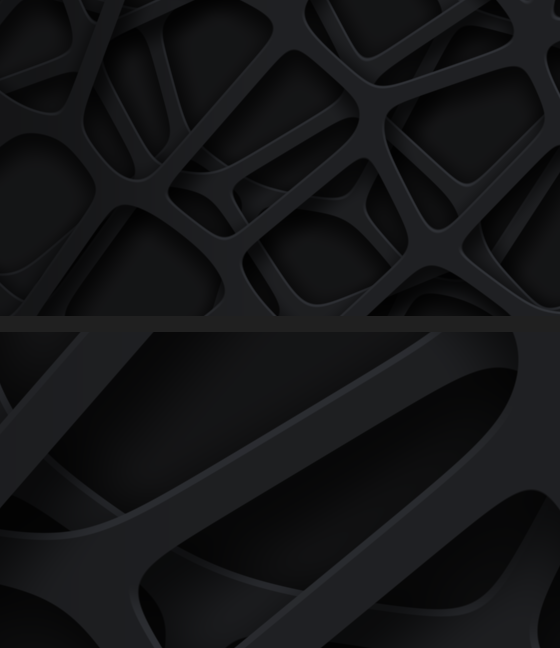
Top, the full canvas; bottom, a detail of the centre.
This background is drawn by a WebGL 1 fragment shader. Its source:

```glsl
precision highp float;

uniform vec2 u_resolution;

vec2 hash2(vec2 cell) {
    vec2 h = vec2(dot(cell, vec2(127.1, 311.7)), dot(cell, vec2(269.5, 183.3)));
    return fract(sin(h) * 43758.545);
}

// Jittered site of a lattice cell
vec2 site(vec2 cell, vec2 spacing, float seed) {
    return (cell + 0.5 + 0.54 * (hash2(cell + seed) - 0.5)) * spacing;
}

// Signed distance to a web of struts along rounded Voronoi borders:
// negative on a strut, positive in a hole
float web(vec2 p, float angle, vec2 spacing, float halfWidth, float seed) {
    float c = cos(angle), s = sin(angle);
    vec2 q = vec2(c * p.x + s * p.y, c * p.y - s * p.x);
    vec2 home = floor(q / spacing);
    vec2 nearCell = home;
    vec2 nearSite = vec2(0.0);
    float best = 1e5;
    for (int y = -1; y <= 1; y++) {
        for (int x = -1; x <= 1; x++) {
            vec2 cell = home + vec2(x, y);
            vec2 candidate = site(cell, spacing, seed);
            float dist = length(candidate - q);
            if (dist < best) {
                best = dist;
                nearCell = cell;
                nearSite = candidate;
            }
        }
    }

    // Exponential smooth minimum of the border distances rounds the corners
    float sum = 0.0;
    for (int y = -2; y <= 2; y++) {
        for (int x = -2; x <= 2; x++) {
            if (x != 0 || y != 0) {
                vec2 other = site(nearCell + vec2(x, y), spacing, seed);
                float border = dot(0.5 * (nearSite + other) - q, normalize(other - nearSite));
                sum += exp(-border / 0.023);
            }
        }
    }
    return -0.023 * log(sum) - halfWidth;
}

void main() {
    vec2 uv = gl_FragCoord.xy / u_resolution;
    vec2 p = gl_FragCoord.xy / u_resolution.y;
    float pixel = 1.0 / u_resolution.y;
    vec2 toLight = normalize(vec2(0.35, 0.9));

    vec3 color = vec3(0.080, 0.081, 0.086);
    float stripTone = mix(0.088, 0.132, smoothstep(0.0, 0.5, uv.x));

    // Stack the webs from the deepest to the front one
    for (int i = 0; i < 3; i++) {
        float level = float(i);
        float angle = 0.8 + 0.25 * sin(2.1 * level + 2.1);
        vec2 spacing = vec2(0.6, 0.43) * (1.4 - 0.2 * level);
        float halfWidth = 0.023 + 0.003 * level;
        float seed = 17.0 + 31.0 * level;

        float d = web(p, angle, spacing, halfWidth, seed);
        float lit = web(p + toLight * 0.006, angle, spacing, halfWidth, seed);
        float caster = web(p + vec2(-0.012, 0.032), angle, spacing, halfWidth, seed);

        // Soft shadow on everything below
        float shadow = 1.0 - smoothstep(-0.025, 0.075, caster);
        color *= mix(1.0, 0.36, shadow);

        // Flat strut with a thin bright bevel on the edges facing the light
        float facing = smoothstep(0.0, 0.8, (lit - d) / 0.006);
        float rim = smoothstep(-0.007 - pixel, -0.007 + pixel, d) * facing;
        vec3 strut = stripTone * (0.9 + 0.03 * level) * vec3(0.96, 0.99, 1.07);
        strut += rim * vec3(0.075, 0.08, 0.09) * mix(0.55, 1.0, uv.x);
        color = mix(strut, color, smoothstep(-pixel, pixel, d));
    }

    gl_FragColor = vec4(color, 1.0);
}
```
